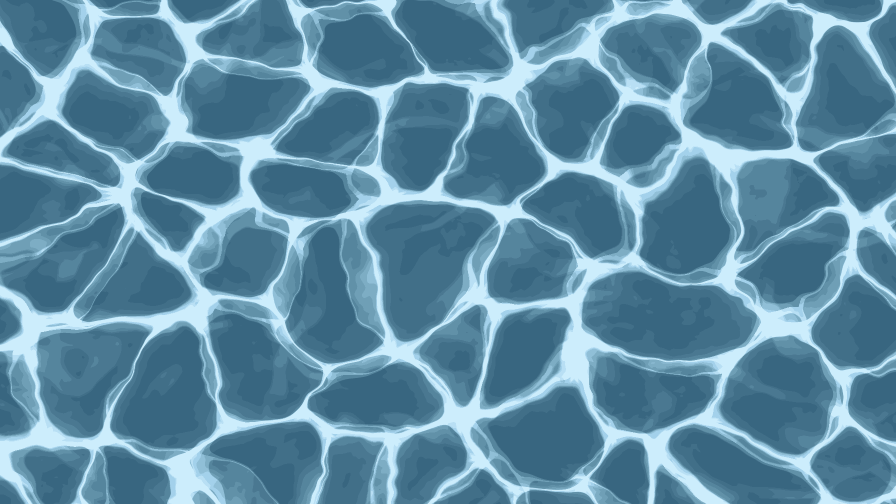
This texture is drawn by a Shadertoy shader. Its source:

```glsl
const vec3 waterTones[6] = vec3[6](
    vec3(0.22, 0.40, 0.50), vec3(0.29, 0.47, 0.57), vec3(0.38, 0.57, 0.66),
    vec3(0.49, 0.68, 0.77), vec3(0.64, 0.82, 0.92), vec3(0.80, 0.93, 0.99));

vec2 hash2(vec2 p) {
    vec3 q = fract(p.xyx * vec3(0.1031, 0.1030, 0.0973));
    q += dot(q, q.yzx + 33.33);
    return fract((q.xx + q.yz) * q.zy);
}

// Two independent channels of smooth value noise, 0 to 1
vec2 noise2(vec2 p) {
    vec2 i = floor(p), f = fract(p);
    f = f * f * (3.0 - 2.0 * f);
    return mix(mix(hash2(i), hash2(i + vec2(1, 0)), f.x),
               mix(hash2(i + vec2(0, 1)), hash2(i + vec2(1, 1)), f.x), f.y);
}

float fbm(vec2 p) {
    return 0.55 * noise2(p).x + 0.3 * noise2(p * 2.1 + 7.3).y + 0.15 * noise2(p * 4.7 + 3.1).x;
}

// Voronoi cells: x rounded edge distance, y exact edge distance, zw cell index
vec4 cells(vec2 p) {
    vec2 home = floor(p), f = fract(p), nearest = vec2(0), owner = vec2(0);
    float best = 9.0;
    for (int y = -1; y <= 1; y++)
    for (int x = -1; x <= 1; x++) {
        vec2 g = vec2(x, y);
        vec2 r = g + 0.06 + 0.88 * hash2(home + g + 40.0) - f;
        if (dot(r, r) < best) { best = dot(r, r); nearest = r; owner = g; }
    }
    float edge = 9.0, sum = 0.0;
    for (int y = -2; y <= 2; y++)
    for (int x = -2; x <= 2; x++) {
        vec2 g = owner + vec2(x, y);
        vec2 r = g + 0.06 + 0.88 * hash2(home + g + 40.0) - f;
        vec2 gap = r - nearest;
        if (dot(gap, gap) > 1e-5) {
            float d = dot(0.5 * (nearest + r), normalize(gap));
            edge = min(edge, d);
            sum += exp(-13.0 * d);
        }
    }
    return vec4(-log(sum) / 13.0, edge, home + owner);
}

// Light level, 0 in the deep water to 5 on the brightest folds
float caustics(vec2 p) {
    vec2 q = p * vec2(5.1, 5.8) + 3.0;
    q += 0.6 * (noise2(q * 0.8) - 0.5) + 0.10 * (noise2(q * 3.1) - 0.5) + 0.04 * (noise2(q * 8.0) - 0.5);
    vec2 fold = 0.62 * (noise2(q * 0.9 + 20.0) - 0.5) + 0.12 * (noise2(q * 3.0 + 5.0) - 0.5);
    vec4 a = cells(q);
    vec4 b = cells(q + fold);
    float patches = fbm(q * 1.7 + 11.0);
    float fine = fbm(q * 4.5 + 2.0);

    // Soft glow from the cell walls, broken into blotches
    float light = 1.8 * exp(-max(a.x, 0.0) / 0.09) + 1.7 * (patches - 0.5) + 0.9 * (fine - 0.5);
    light = max(light, 0.0);

    // Faint veils crossing the cells
    vec4 veil = cells(q * vec2(0.62, 0.8) + 0.7 * noise2(q * 1.3 + 31.0) + 17.0);
    light += 0.9 * smoothstep(0.09, 0.05, veil.y) * smoothstep(0.35, 0.6, patches);

    // Translucent band between the two folded sheets
    float band = step(0.5, distance(a.zw, b.zw));
    light += band * (0.7 + 1.5 * fine);

    // Bright rims and the knots where they meet
    float width = mix(0.012, 0.046, smoothstep(0.25, 0.75, noise2(q * 1.6 + 9.0).x));
    light += 2.3 * smoothstep(width, 0.4 * width, a.x);
    light += 1.5 * smoothstep(0.8 * width, 0.3 * width, b.x);
    light += 1.5 * smoothstep(0.03, 0.05, a.y - a.x) * smoothstep(0.055, 0.02, a.y);
    return clamp(light, 0.0, 5.0);
}

vec3 flatTone(float light) {
    float level = floor(light * 2.0 + 0.5) * 0.5;
    int i = int(min(level, 4.0));
    return mix(waterTones[i], waterTones[i + 1], level - float(i));
}

void mainImage(out vec4 fragColor, in vec2 fragCoord) {
    vec3 color = vec3(0);
    // Four samples smooth the edges of the flat tones
    for (int s = 0; s < 4; s++) {
        vec2 offset = vec2(s & 1, s >> 1) * 0.5 - 0.25;
        color += 0.25 * flatTone(caustics((fragCoord + offset) / iResolution.y));
    }
    fragColor = vec4(color, 1.0);
}
```
